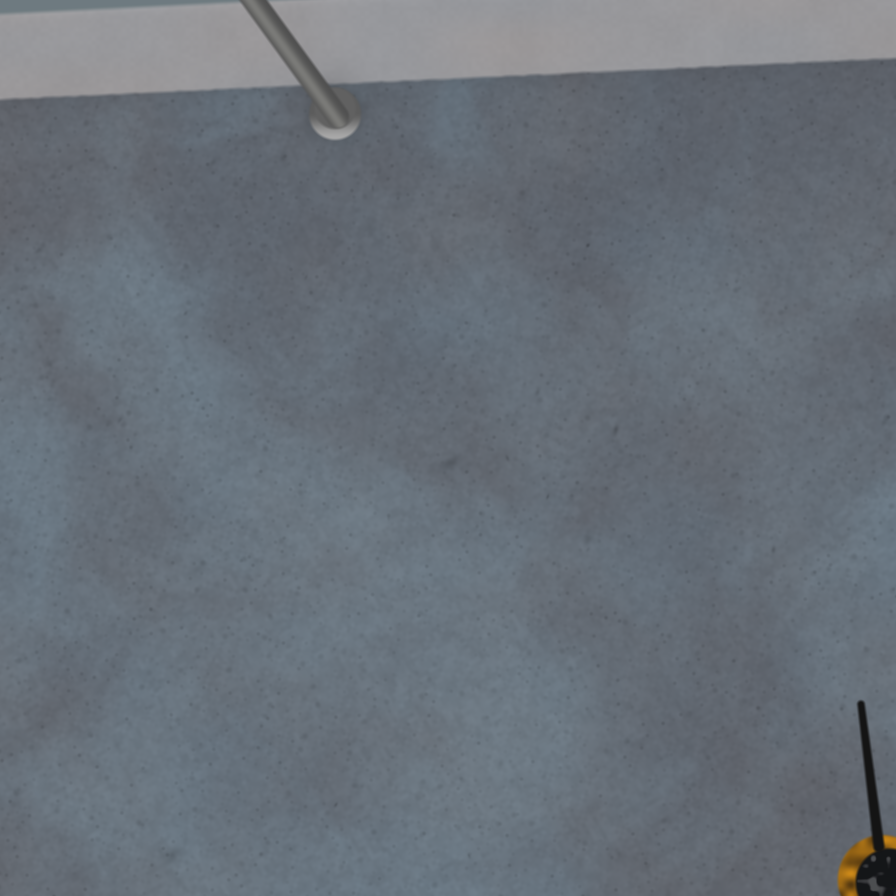
Reproduce this texture procedurally as a three.js fragment shader.

```glsl
// Worn blue-grey concrete floor with a pale skirting strip, a steel post and a handset.
// Warped noise clouds tint the floor; looped arcs and flecks add trowel marks and stains,
// jittered cells add pits, and signed distance functions draw the objects on top.
#define EDGE 0.0022
#define CLOUD_SCALE 6.5
#define CLOUD_GAIN 0.92
#define GRAIN_SCALE 210.0
#define GRAIN_GAIN 0.062
#define PIT_GAIN 0.11
#define ARC_COUNT 26
#define ARC_GAIN 0.10
#define FLECK_COUNT 30
#define DARK vec3(0.370, 0.387, 0.418)
#define LIGHT vec3(0.428, 0.482, 0.526)
#define STRIP vec3(0.592, 0.594, 0.608)

varying vec2 vUv;

float hash(vec2 p) { return fract(sin(dot(p, vec2(127.1, 311.7))) * 43758.545); }
vec2 hash2(float n) { return vec2(hash(vec2(n, 1.7)), hash(vec2(n, 8.3))); }
mat2 rotate(float a) { return mat2(cos(a), -sin(a), sin(a), cos(a)); }

float noise(vec2 p) {
  vec2 i = floor(p), f = fract(p);
  f = f * f * (3.0 - 2.0 * f);
  return mix(mix(hash(i), hash(i + vec2(1.0, 0.0)), f.x),
             mix(hash(i + vec2(0.0, 1.0)), hash(i + 1.0), f.x), f.y);
}

float fbm(vec2 p) {
  float sum = 0.0, amp = 0.5;
  for (int i = 0; i < 5; i++) {
    sum += amp * noise(p);
    p = rotate(0.64) * p * 2.03 + 17.3;
    amp *= 0.5;
  }
  return sum / 0.97;
}

// Coverage of a shape from its signed distance
float fill(float d, float soft) { return 1.0 - smoothstep(-soft, soft, d); }

// Distance to a segment, and position along it
vec2 segment(vec2 p, vec2 a, vec2 b) {
  float h = clamp(dot(p - a, b - a) / dot(b - a, b - a), 0.0, 1.0);
  return vec2(length(p - mix(a, b, h)), h);
}

// Faint curved sweeps, some lighter and some darker
float trowelArcs(vec2 p) {
  float sum = 0.0;
  for (int i = 0; i < ARC_COUNT; i++) {
    float n = float(i) + 3.0, turn = 6.2832 * hash(vec2(n, 5.1));
    vec2 q = p - hash2(n) * 1.2 + 0.1, r = hash2(n + 40.0);
    float len = length(q) + 0.001;
    float sector = smoothstep(0.6, 1.0, dot(q / len, vec2(cos(turn), sin(turn))));
    float across = (len - mix(0.08, 0.34, r.x)) / mix(0.006, 0.024, r.y);
    sum += sector * exp(-across * across) * (hash(vec2(n, 3.3)) > 0.5 ? 1.0 : -1.0);
  }
  return sum;
}

// Small tilted stains
float flecks(vec2 p) {
  float sum = 0.0;
  for (int i = 0; i < FLECK_COUNT; i++) {
    float n = float(i) + 90.0;
    float size = mix(0.0016, 0.0065, pow(hash(vec2(n, 6.4)), 3.0));
    vec2 q = rotate(0.6 + 1.4 * hash(vec2(n, 2.2))) * (p - hash2(n) * vec2(1.0, 0.9));
    q /= vec2(size * 1.8, size);
    sum += exp(-dot(q, q)) * mix(0.25, 0.8, hash(vec2(n, 9.9)));
  }
  return min(sum, 1.0);
}

// One soft round pit per jittered cell, mostly very faint
float pits(vec2 p) {
  vec2 id = floor(p), q = fract(p) - 0.3 - 0.4 * vec2(hash(id + 3.1), hash(id + 7.7));
  float strength = pow(hash(id + 0.5), 4.0);
  return strength * fill(length(q) - 0.16, 0.14);
}

vec3 floorColor(vec2 p) {
  vec2 warp = vec2(fbm(p * 4.0 + 4.0), fbm(p * 4.0 + 31.0)) - 0.5;
  float cloud = fbm(rotate(0.9) * (p + warp * 0.25) * CLOUD_SCALE + 9.0) - 0.5;
  float tone = 0.56 + cloud * CLOUD_GAIN + ARC_GAIN * trowelArcs(p + warp * 0.1);
  tone -= 0.30 * smoothstep(0.50, 0.90, p.y);
  tone -= 0.20 * (1.0 - smoothstep(0.05, 0.42, length(p - vec2(1.0, 0.08))));
  vec3 col = mix(DARK, LIGHT, smoothstep(0.08, 0.94, tone));
  col += vec3(0.012, 0.0, -0.008) * (fbm(p * 8.0 + 60.0) - 0.5) * 2.0;
  vec2 g = rotate(0.5) * p * GRAIN_SCALE;
  float grain = noise(g) + 0.7 * noise(rotate(1.1) * g * 0.45) - 0.85;
  float pitted = pits(g * 0.42) + 0.8 * pits(rotate(0.7) * g * 0.27 + 5.0);
  return col * (1.0 + GRAIN_GAIN * grain - PIT_GAIN * pitted) * (1.0 - 0.22 * flecks(p));
}

// Pale skirting with a blue-grey ledge behind it
vec3 addStrip(vec3 col, vec2 p) {
  float low = 0.889 + 0.046 * p.x + 0.001 * (noise(p * 120.0) - 0.5) - p.y;
  float high = p.y - 0.984 - 0.050 * p.x;
  col *= 1.0 - 0.06 * exp(-max(low, 0.0) * 60.0);
  vec3 face = STRIP + vec3(0.02, 0.0, -0.014) * (noise(p * vec2(7.0, 20.0)) - 0.3);
  face *= 1.0 + 0.05 * (fbm(p * 24.0) - 0.5) + 0.02 * (noise(p * GRAIN_SCALE) - 0.5);
  face += 0.04 * exp(-abs(high) * 200.0);
  col = mix(col, face, fill(low, EDGE * 1.3));
  return mix(col, vec3(0.43, 0.48, 0.50), fill(-high, EDGE * 1.6));
}

// Slanted tube standing in a round flange
vec3 addPost(vec3 col, vec2 p) {
  vec2 q = p - vec2(0.374, 0.873), a = vec2(0.268, 1.02), b = vec2(0.377, 0.870);
  col *= 1.0 - 0.14 * exp(-max(length(q) - 0.028, 0.0) * 90.0);
  vec3 rim = mix(vec3(0.66), vec3(0.36), smoothstep(-0.028, 0.002, q.y));
  col = mix(col, rim, fill(length(q) - 0.029, EDGE));
  col = mix(col, vec3(0.38), fill(length(q - vec2(0.0, 0.006)) - 0.023, EDGE));
  vec2 axis = normalize(b - a);
  float side = dot(p - a, vec2(-axis.y, axis.x)) / 0.0125 + 0.25;
  vec3 steel = mix(vec3(0.31), vec3(0.48, 0.48, 0.47), exp(-side * side * 3.0));
  return mix(col, steel, fill(segment(p, a, b).x - 0.0125, EDGE));
}

// Yellow and black handset with a thin aerial
vec3 addHandset(vec3 col, vec2 p) {
  vec2 q = p - vec2(0.985, 0.018);
  vec3 shell = mix(vec3(0.30, 0.20, 0.06), vec3(0.85, 0.57, 0.10), noise(p * 80.0));
  col = mix(col, shell, fill(length(q) - 0.050, EDGE));
  vec3 black = vec3(0.08, 0.085, 0.095) + 0.22 * smoothstep(0.55, 0.9, noise(p * 120.0));
  col = mix(col, black, fill(length(q - vec2(0.008, -0.003)) - 0.038, EDGE));
  vec2 aerial = segment(p, vec2(0.961, 0.214), vec2(0.981, 0.055));
  return mix(col, vec3(0.08), fill(aerial.x - mix(0.004, 0.0062, aerial.y), EDGE));
}

void main() {
  gl_FragColor = vec4(addHandset(addPost(addStrip(floorColor(vUv), vUv), vUv), vUv), 1.0);
}
```
